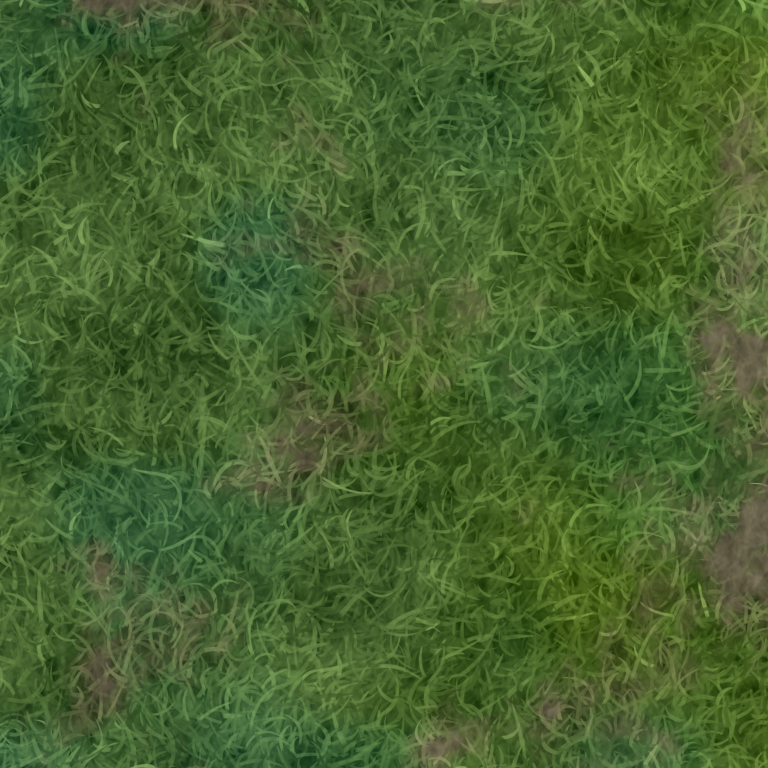
Give the GLSL for this texture, as a Shadertoy shader.

```glsl
vec4 hash4(vec2 p) {
    vec4 q = fract(p.xyxy * vec4(0.1031, 0.1030, 0.0973, 0.1099));
    q += dot(q, q.wzxy + 33.33);
    return fract((q.xxyz + q.yzzw) * q.zywx);
}

float noise(vec2 p) {
    vec2 i = floor(p), f = fract(p);
    f = f * f * (3.0 - 2.0 * f);
    return mix(mix(hash4(i).x, hash4(i + vec2(1, 0)).x, f.x),
               mix(hash4(i + vec2(0, 1)).x, hash4(i + vec2(1, 1)).x, f.x), f.y);
}

float fbm(vec2 p) {
    float sum = 0.0, amp = 0.53;
    for (int i = 0; i < 4; i++) {
        sum += amp * noise(p);
        p = mat2(1.6, 1.2, -1.2, 1.6) * p + 17.3;
        amp *= 0.5;
    }
    return sum;
}

// Green, straw or yellowish tint for a brightness from 0 to 1
vec3 grassColor(float tone, float dry, float warm, float cool) {
    vec3 green = mix(vec3(0.11, 0.215, 0.06), vec3(0.47, 0.605, 0.33), tone);
    green += warm * vec3(0.045, 0.03, -0.07) + cool * vec3(-0.04, 0.0, 0.045);
    vec3 straw = mix(vec3(0.22, 0.22, 0.13), vec3(0.63, 0.60, 0.44), tone);
    return mix(green, straw, dry);
}

// Coverage of one curved, tapering blade; size holds half length and half width
float blade(vec2 p, float angle, float bend, vec2 size) {
    float c = cos(angle), s = sin(angle);
    p = vec2(c * p.x - s * p.y, s * p.x + c * p.y);
    float along = p.y / size.x;
    p.x += bend * size.x * along * along;
    float halfWidth = size.y * (1.0 - 0.6 * smoothstep(-0.2, 1.0, along));
    float ends = 1.0 - smoothstep(0.75, 1.0, abs(along));
    return ends * (1.0 - smoothstep(halfWidth - 0.001, halfWidth + 0.0014, abs(p.x)));
}

void mainImage(out vec4 fragColor, in vec2 fragCoord) {
    vec2 uv = fragCoord / iResolution.y;

    // Broad patches of dry grass, soil and tint
    float ragged = (fbm(uv * 38.0 + 5.0) - 0.5) * 0.25;
    float patches = fbm(uv * 5.0 + 41.0) + ragged;
    float dry = 0.8 * smoothstep(0.53, 0.78, patches);
    float soil = smoothstep(0.72, 0.82, patches);
    float warm = smoothstep(0.5, 1.1, uv.x + 0.5 * (noise(uv * 4.0 + 9.0) - 0.5));
    float cool = smoothstep(0.45, 0.9, noise(uv * 6.0 + 71.0));
    float clump = fbm(uv * 9.0 + 23.0) - 0.5;
    float lean = 1.6 * (noise(uv * 5.0 + 3.0) - 0.4);

    // Shaded undergrowth
    float under = 0.26 + 0.5 * clump + 0.8 * (fbm(uv * vec2(75.0, 50.0)) - 0.5);
    vec3 col = grassColor(under, dry, warm, cool);

    // Overlapping blades, darker ones below
    for (int layer = 0; layer < 16; layer++) {
        float depth = float(layer) / 15.0;
        float cells = 20.0 + 9.0 * fract(float(layer) * 0.618);
        vec2 grid = uv * cells + float(layer) * vec2(7.31, 3.77);
        vec2 home = floor(grid);
        for (int k = 0; k < 9; k++) {
            vec2 cell = home + vec2(k % 3 - 1, k / 3 - 1);
            vec4 place = hash4(cell + float(layer) * 61.0 + 11.0);
            vec4 look = hash4(cell + float(layer) * 37.0 + 205.0);
            vec2 fromRoot = (grid - cell - place.xy) / cells;
            float angle = lean + 2.6 * (place.z - 0.5);
            vec2 size = vec2(mix(0.35, 0.95, place.w * place.w) / cells,
                             mix(0.0014, 0.0031, look.x));
            float cover = blade(fromRoot, angle, 1.2 * (look.y - 0.5), size);
            float tone = 0.04 + 0.68 * look.z + 0.22 * depth + 0.55 * clump;
            tone += 0.3 * smoothstep(0.93, 1.0, look.w);
            vec3 bladeColor = grassColor(tone, dry * mix(0.6, 1.1, look.w), warm, cool);
            col = mix(col, bladeColor, cover * mix(0.5, 0.85, look.w) * (1.0 - 0.6 * soil));
        }
    }

    // Bare greyish soil showing through
    vec3 earth = mix(vec3(0.23, 0.20, 0.15), vec3(0.59, 0.53, 0.46), fbm(uv * vec2(85.0, 45.0)));
    col = mix(col, earth, 0.65 * soil);

    // Fine soft grain
    col *= 0.94 + 0.12 * noise(uv * 210.0);
    fragColor = vec4(clamp(col, 0.0, 1.0), 1.0);
}
```
